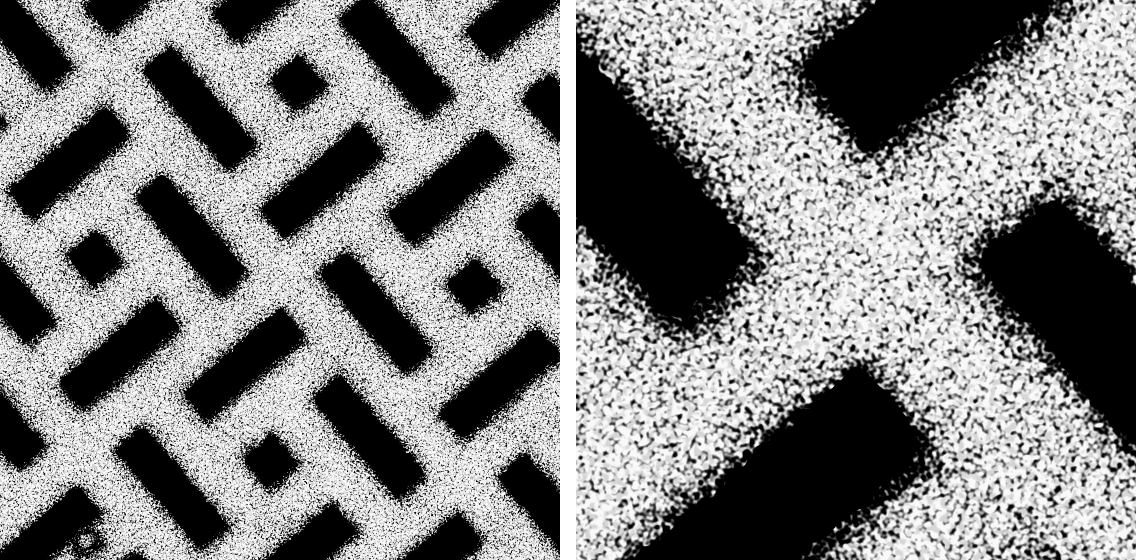
Left: the whole. Right: its middle third, enlarged.
Reproduce this pattern procedurally as a Shadertoy shader.

```glsl
const float CELL = 0.480;                      // side of one repeat
const float ANGLE = 0.8575;                    // tilt of the lattice
const vec2 ORIGIN = vec2(0.531, 0.853);        // centre of one small square
const vec2 BAR_CENTRE = vec2(0.3345, 0.1660);  // in cell units
const vec2 BAR_HALF = vec2(0.068, 0.240);
const vec2 SQUARE_HALF = vec2(0.072);
const float CORNER = 0.022;
const float JITTER = 0.005;
const float RAGGED = 0.0045;                   // roughness of the edges
const vec2 SHADE_SHIFT = vec2(0.0030, -0.0040);
const float SHADE_REACH = 0.010;
const float SHADE_DEPTH = 3.0;
const float STREET_LIFT = 0.30;
const float GRAIN_LOW = -2.8;                  // grain level drawn black
const float GRAIN_HIGH = 0.45;                 // grain level drawn pale
const vec2 SCAR_POS = vec2(0.153, 0.033);
const float SCAR_RADIUS = 0.022;
const float PAPER_DARK = 0.84;
const float PAPER_LIGHT = 0.975;

// Random unit vector for an integer lattice point
vec2 randomDir(vec2 point) {
    uvec2 q = uvec2(ivec2(point)) * uvec2(1597334673u, 3812015801u);
    uint h = (q.x ^ q.y) * 1597334673u;
    h = (h ^ (h >> 15)) * 2246822519u;
    h ^= h >> 13;
    float a = 6.28319 * float(h & 65535u) / 65536.0;
    return vec2(cos(a), sin(a));
}

float gradientNoise(vec2 p) {
    vec2 i = floor(p), f = fract(p);
    vec2 w = f * f * f * (f * (f * 6.0 - 15.0) + 10.0);
    vec2 e = vec2(0.0, 1.0);
    float a = dot(randomDir(i), f);
    float b = dot(randomDir(i + e.yx), f - e.yx);
    float c = dot(randomDir(i + e.xy), f - e.xy);
    float d = dot(randomDir(i + e.yy), f - e.yy);
    return mix(mix(a, b, w.x), mix(c, d, w.x), w.y);
}

mat2 rotation(float a) {
    float c = cos(a), s = sin(a);
    return mat2(c, s, -s, c);
}

float roundedBox(vec2 p, vec2 halfSize, float radius) {
    vec2 q = abs(p) - halfSize + radius;
    return length(max(q, 0.0)) + min(max(q.x, q.y), 0.0) - radius;
}

// Signed distance to a square ringed by a pinwheel of four bars
float pinwheel(vec2 uv) {
    vec2 d = uv - ORIGIN;
    float c = cos(ANGLE), s = sin(ANGLE);
    vec2 p = vec2(dot(d, vec2(c, -s)), dot(d, vec2(-s, -c))) / CELL;
    vec2 id = floor(p + 0.5);
    p -= id;
    float dist = roundedBox(p, SQUARE_HALF, CORNER);
    for (int k = 0; k < 4; k++) {
        vec2 shift = JITTER * randomDir(id * 4.0 + vec2(float(k), 17.0));
        vec2 size = BAR_HALF + 0.4 * shift.yx;
        dist = min(dist, roundedBox(p - BAR_CENTRE - shift, size, CORNER));
        p = vec2(-p.y, p.x);
    }
    return dist * CELL;
}

// Sum of three rotated octaves, the finest strongest
float speckle(vec2 uv) {
    float fine = gradientNoise(rotation(0.5) * uv * 353.0);
    float medium = gradientNoise(rotation(1.2) * uv * 221.0 + 31.0);
    float coarse = gradientNoise(rotation(2.1) * uv * 97.0 + 67.0);
    return 3.2 * (1.1 * fine + 0.85 * medium + 0.4 * coarse);
}

void mainImage(out vec4 fragColor, in vec2 fragCoord) {
    float pixel = 1.0 / min(iResolution.x, iResolution.y);
    vec2 uv = fragCoord * pixel;

    // Frayed outlines
    float fray = gradientNoise(uv * 61.0) + 0.8 * gradientNoise(uv * 149.0 + 9.0);
    float shape = pinwheel(uv) + RAGGED * fray;
    float shade = min(shape, pinwheel(uv - SHADE_SHIFT) + RAGGED * fray);

    // One worn ring where the surface has crumbled
    float ring = abs(length(uv - SCAR_POS) - SCAR_RADIUS) - 0.003;
    shade = min(shade, ring + 2.0 * RAGGED * fray);

    // Grain, denser beside the bars
    float patches = 0.5 * gradientNoise(uv * 9.0) + 0.6 * gradientNoise(uv * 24.0);
    float grain = speckle(uv) + patches + STREET_LIFT;
    grain -= SHADE_DEPTH * exp(-max(shade, 0.0) / SHADE_REACH);
    float cover = smoothstep(GRAIN_LOW, GRAIN_HIGH, grain);

    // Pale surface with a faint mottle
    float mottle = gradientNoise(rotation(0.9) * uv * 231.0 + 113.0);
    float paper = mix(PAPER_DARK, PAPER_LIGHT, smoothstep(-0.35, 0.12, mottle));

    float edge = smoothstep(-pixel, pixel, shape);
    fragColor = vec4(vec3(paper * cover * edge), 1.0);
}
```
